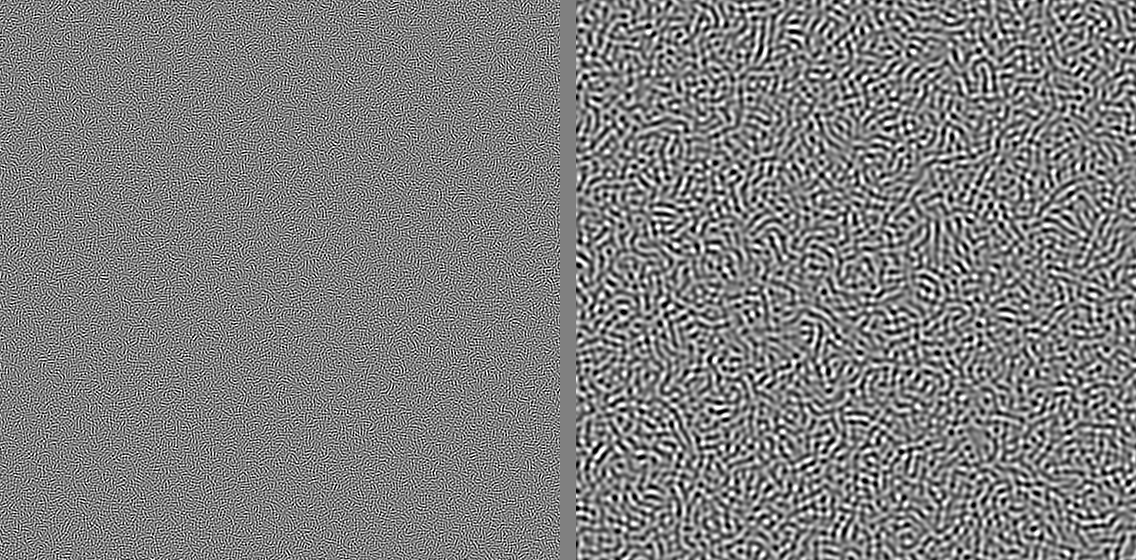
Left: the whole. Right: its middle third, enlarged.
A Shadertoy shader for this texture:

```glsl
// Integer hash: three random values in 0..1 per cell
vec3 hashCell(ivec2 cell) {
    uvec3 v = uvec3(uvec2(cell + 4096), 17u) * 1664525u + 1013904223u;
    v.x += v.y * v.z;
    v.y += v.z * v.x;
    v.z += v.x * v.y;
    v ^= v >> 16u;
    v.x += v.y * v.z;
    v.y += v.z * v.x;
    v.z += v.x * v.y;
    return vec3(v >> 8u) / 16777216.0;
}

// Gradient noise with jittered points and rippled kernels,
// which keeps the worms evenly wide and free of grid direction
float wormNoise(vec2 p) {
    ivec2 home = ivec2(floor(p));
    float sum = 0.0;
    for (int y = -2; y <= 2; y++) {
        for (int x = -2; x <= 2; x++) {
            ivec2 cell = home + ivec2(x, y);
            vec3 random = hashCell(cell);
            vec2 offset = p - vec2(cell) - random.xy;
            float angle = 6.2832 * random.z;
            vec2 gradient = vec2(cos(angle), sin(angle));
            float falloff = max(0.0, 1.0 - dot(offset, offset) / 4.0);
            sum += falloff * falloff * falloff * sin(6.2832 * dot(gradient, offset));
        }
    }
    return sum;
}

void mainImage(out vec4 fragColor, in vec2 fragCoord) {
    vec2 uv = fragCoord / iResolution.y;

    // About 175 light and dark worms across the canvas
    float grey = 0.5 + 0.23 * wormNoise(uv * 175.0);
    fragColor = vec4(vec3(clamp(grey, 0.0, 1.0)), 1.0);
}
```
